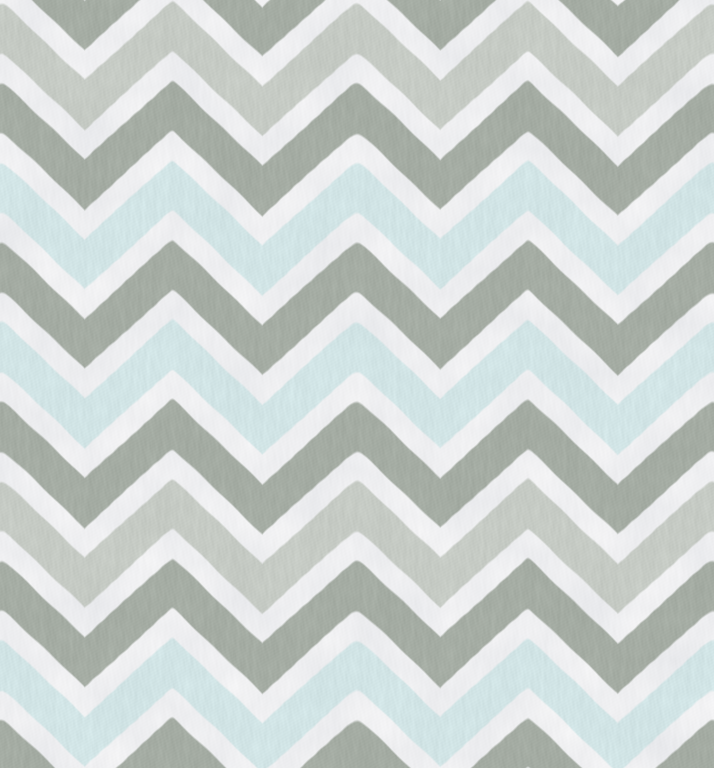
Write a WebGL 1 fragment shader that draws this pattern.

```glsl
precision highp float;
// Chevron stripes in dark grey, pale grey and light blue on soft white woven cloth.

uniform vec2 u_resolution;

vec2 hash2(vec2 p) {
  return fract(sin(vec2(dot(p, vec2(127.1, 311.7)), dot(p, vec2(269.5, 183.3)))) * 4375.85);
}

// Distance to the nearest scattered cell point
float cellular(vec2 p) {
  vec2 cell = floor(p);
  float nearest = 2.0;
  for (int j = -1; j <= 1; j++) {
    for (int i = -1; i <= 1; i++) {
      vec2 neighbour = cell + vec2(float(i), float(j));
      nearest = min(nearest, distance(p, neighbour + hash2(neighbour)));
    }
  }
  return nearest;
}

// Depth of the zigzag below its peaks: a narrow tooth, then a wider one
float zigzag(float x) {
  x = mod(x, 4.466);
  float along = x < 2.148 ? x : x - 2.148;
  float width = x < 2.148 ? 2.148 : 2.318;
  float depth = min(0.96 * along, 0.91 * (width - along));
  // Every second peak is blunter
  float blunting = abs(x - 2.233) > 1.1 ? 0.0025 : 0.0004;
  return sqrt(depth * depth + blunting);
}

// Fine twill lines mixed with uneven upright threads, about -1 to 1
float weave(vec2 p) {
  float twill = sin(p.x * 105.0 + p.y * 62.0) * sin(p.y * 95.0 - p.x * 18.0);
  float threads = cellular(p * vec2(21.0, 5.0)) - 0.45;
  float streaks = sin(p.x * 47.0 + 2.0 * sin(p.x * 7.3)) * sin(p.x * 19.0 + p.y * 0.8);
  return 0.4 * twill + 1.1 * threads + 0.3 * streaks;
}

void main() {
  // One unit is the vertical step between stripes, measured down from the top
  float unit = 9.648 / u_resolution.y;
  vec2 p = vec2(gl_FragCoord.x, u_resolution.y - gl_FragCoord.y) * unit;

  // Slightly uneven printed edges
  float wobble = 0.006 * sin(p.x * 9.0 + p.y * 5.0) + 0.004 * sin(p.x * 23.0 - p.y * 17.0);
  float level = p.y - zigzag(p.x - 0.019) + wobble;
  float stripe = floor(level + 0.186);
  float edge = abs(level - stripe - 0.314) - 0.314;
  float soft = 1.3 * unit + 0.006;
  float ink = 1.0 - smoothstep(-soft, soft, edge);

  // Odd stripes are dark; every third even stripe is pale grey, the rest blue
  vec3 dye = vec3(0.82, 0.895, 0.9);
  if (mod(stripe, 6.0) < 0.5) dye = vec3(0.775, 0.795, 0.77);
  if (mod(stripe, 2.0) > 0.5) dye = vec3(0.645, 0.675, 0.64);

  // Cloudy patches on the bare cloth
  float cloud = cellular(p * 1.7) - 0.45 + 0.2 * sin(p.x * 3.1 + 2.0 * sin(p.y * 2.3));
  vec3 cloth = vec3(0.933, 0.935, 0.943) - 0.035 * cloud * vec3(1.0, 0.9, 0.75);

  vec3 color = mix(cloth, dye - 0.012 * cloud, ink);
  color += weave(p) * mix(0.012, 0.024, ink);
  gl_FragColor = vec4(color, 1.0);
}
```
